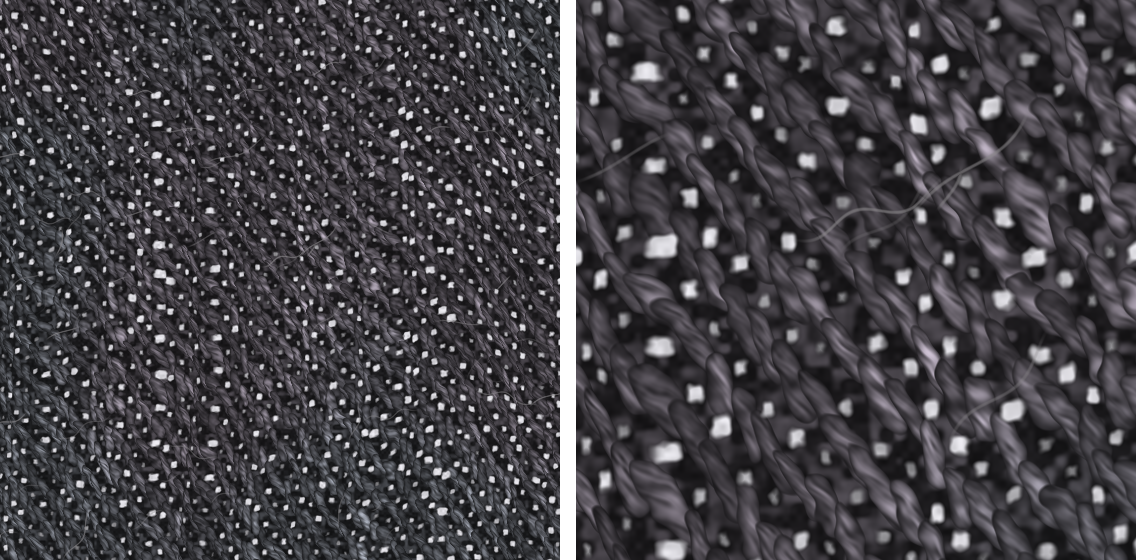
Left: the whole. Right: its middle third, enlarged.
Write a Shadertoy shader that draws this texture.

```glsl
#define COLUMNS 62.0
#define PICKS 17.4
#define SLANT 0.42
#define YARN_HALF vec2(0.0090, 0.0235)
#define FLECK_MIN 0.0021
#define FLECK_MAX 0.0067
#define SOFTNESS 0.0022
#define HAIRS 60
#define SHADOW_TONE 0.098
#define YARN_TONE 0.31
#define COOL_TINT vec3(0.95, 0.98, 1.05)
#define WARM_TINT vec3(1.02, 0.96, 1.05)

float hash(vec2 p) {
    return fract(sin(dot(p, vec2(127.1, 311.7))) * 43758.5453);
}

float noise(vec2 p) {
    vec2 i = floor(p), f = fract(p);
    f = f * f * (3.0 - 2.0 * f);
    return mix(mix(hash(i), hash(i + vec2(1, 0)), f.x),
               mix(hash(i + vec2(0, 1)), hash(i + vec2(1, 1)), f.x), f.y);
}

float roundedBox(vec2 p, vec2 halfSize, float radius) {
    vec2 q = abs(p) - halfSize + radius;
    return length(max(q, 0.0)) + min(max(q.x, q.y), 0.0) - radius;
}

// Slow drift of the threads, plus uneven column widths
vec2 warpCloth(vec2 uv) {
    vec2 drift = vec2(noise(uv * vec2(2.0, 3.0) + 7.0), noise(uv * vec2(5.0, 2.0) + 31.0));
    vec2 p = uv + (drift - 0.5) * vec2(0.03, 0.05);
    p.x += 0.7 / COLUMNS * noise(vec2(p.x * COLUMNS * 0.5, 3.0));
    return p;
}

// Sparse loose fibres, each a short wavy line
float looseHairs(vec2 uv, float pixel) {
    float cover = 0.0;
    for (int i = 0; i < HAIRS; i++) {
        vec2 id = vec2(float(i), 5.0);
        vec2 p = uv - vec2(hash(id), hash(id + 1.3));
        float angle = mix(-0.4, 1.4, hash(id + 2.7));
        float reach = mix(0.015, 0.07, hash(id + 4.1));
        float c = cos(angle), s = sin(angle);
        p = vec2(c * p.x + s * p.y, c * p.y - s * p.x);
        float bend = 0.005 * sin(p.x * mix(40.0, 120.0, hash(id + 6.2)) + float(i));
        bend += 4.0 * (hash(id + 8.4) - 0.5) * p.x * p.x;
        float line = 1.0 - smoothstep(0.0002, 0.0004 + max(pixel, 0.0012), abs(p.y - bend));
        float ends = 1.0 - smoothstep(reach * 0.5, reach, abs(p.x));
        cover = max(cover, line * ends * mix(0.15, 0.6, hash(id + 9.9)));
    }
    return cover;
}

void mainImage(out vec4 fragColor, in vec2 fragCoord) {
    vec2 uv = fragCoord / iResolution.y;
    float pixel = 1.0 / iResolution.y;
    float soft = max(SOFTNESS, pixel);
    vec2 cloth = warpCloth(uv);
    float column = floor(cloth.x * COLUMNS);
    vec2 fray = vec2(noise(uv * 95.0 + 17.0), noise(uv * 95.0 + 53.0)) - 0.5;

    float yarn = 0.6 * smoothstep(0.35, 0.95, noise(uv * 135.0));
    float fleck = 0.0, fleckTone = 0.0, nearest = 1.0;
    for (int i = -1; i <= 1; i++) {
        float c = column + float(i);
        float x = cloth.x - (c + 0.5) / COLUMNS;
        float v = cloth.y * PICKS + c / 3.0 + 0.24 * hash(vec2(c, 2.0));

        // Short dark float between two flecks, pinched where it bends
        float w = (fract(v + 0.5) - 0.5) / PICKS;
        vec2 strand = vec2(c, floor(v + 0.5));
        float slant = SLANT * mix(0.4, 1.6, hash(strand + 2.2));
        float lean = x + slant * w + 0.005 * fray.x;
        float along = w + 0.006 * (hash(strand + 4.6) - 0.5) + 0.004 * fray.y;
        vec2 girth = YARN_HALF * mix(vec2(0.8), vec2(1.15), vec2(hash(strand + 6.4), hash(strand + 8.8)));
        vec2 q = vec2(lean, along) / girth;
        q *= q;
        float body = max(1.0 - q.x - q.y * q.y, 0.0);
        float fold = (hash(strand + 3.3) - 0.5) * 0.016 + 0.3 * lean;
        float pinch = 1.0 - 0.5 * hash(strand + 5.1) * exp(-pow((along - fold) / 0.004, 2.0));
        float fibre = noise(vec2(lean * 300.0 + w * 170.0, cloth.y * 130.0) + c * 9.0);
        float tone = mix(0.65, 1.3, hash(strand)) * mix(0.85, 1.15, hash(vec2(c, 8.0)));
        float lit = body * pinch * tone * mix(0.35, 1.45, fibre);
        yarn = mix(yarn, lit, smoothstep(0.0, 0.3, body));

        // Pale weft fleck, its size set mostly by its column
        vec2 id = vec2(c, floor(v));
        float region = noise(vec2(c * 0.25, cloth.y * 4.0));
        float size = 0.34 * hash(vec2(c, 4.0)) + 0.42 * hash(id + 0.5) + 0.24 * region;
        vec2 jitter = vec2(hash(id + 3.1), hash(id + 5.7)) - 0.5;
        vec2 p = vec2(x, (fract(v) - 0.5) / PICKS) - jitter * vec2(0.005, 0.010);
        p.y -= 0.4 * (hash(id + 7.3) - 0.3) * p.x;
        float side = mix(FLECK_MIN, FLECK_MAX, size * sqrt(size) * 1.15);
        float aspect = mix(0.75, 1.15, size) * mix(0.85, 1.15, hash(id + 9.1));
        float d = roundedBox(p, side * vec2(aspect, 1.05), side * 0.6);
        d += 0.0026 * (noise(uv * 210.0) - 0.5);
        float cover = 1.0 - smoothstep(-soft, soft, d);
        if (cover > fleck) {
            fleck = cover;
            fleckTone = mix(0.50, 0.87, smoothstep(0.2, 0.6, size));
        }
        nearest = min(nearest, d);
    }

    // Dark cloth with shaded gaps and fine grain
    float grain = noise(uv * 240.0) - 0.5;
    float streak = mix(0.85, 1.15, noise(uv * vec2(14.0, 2.5) + 11.0));
    float shade = SHADOW_TONE + YARN_TONE * yarn * streak + 0.06 * grain;
    shade *= mix(0.85, 1.0, smoothstep(0.0, 0.004, nearest));
    vec3 tint = mix(WARM_TINT, COOL_TINT, smoothstep(0.3, 0.7, noise(uv * 3.0 + 2.0)));
    vec3 color = max(shade, 0.05) * tint;

    // Flecks and loose fibres on top
    vec3 pale = vec3(0.99, 0.985, 1.01) * (fleckTone + 0.16 * grain);
    color = mix(color, pale, fleck);
    color = mix(color, vec3(0.54, 0.53, 0.54), looseHairs(uv, pixel));
    fragColor = vec4(clamp(color, 0.0, 1.0), 1.0);
}
```
